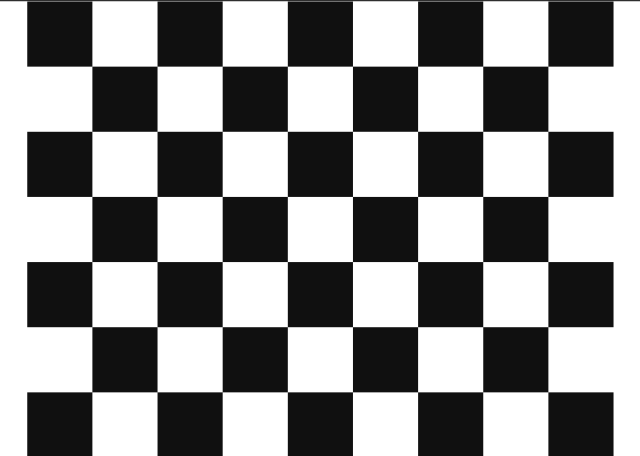
Give the GLSL for this pattern, as a Shadertoy shader.

```glsl
// Draws a black and white checkerboard, nine columns by seven rows, with white
// side margins and a thin dark rule along the top. Coverage of even and odd
// cells is found per axis with triangle waves, then combined.

// Coverage of even cells along each axis; cell zero is centred on the origin.
vec2 evenCellCoverage(vec2 p, float pixel) {
    vec2 edgeDistance = 0.5 - abs(mod(p + 1.0, 2.0) - 1.0);
    return clamp(edgeDistance / pixel + 0.5, 0.0, 1.0);
}

void mainImage(out vec4 fragColor, in vec2 fragCoord) {
    // One unit is one cell; seven cells fill the canvas height.
    float pixel = 7.0 / iResolution.y;
    vec2 p = (fragCoord - 0.5 * iResolution.xy) * pixel - vec2(0.006, -0.023);

    // Cut each parity where its coverage is zero, so outer edges stay smooth.
    vec2 even = evenCellCoverage(p, pixel);
    vec2 odd = 1.0 - even;
    even *= step(vec2(abs(p.x), p.y), vec2(5.0, 3.0));
    odd *= step(vec2(abs(p.x), p.y), vec2(4.0));

    // Dark cells are those whose column and row differ in parity.
    float dark = even.x * odd.y + odd.x * even.y;
    vec3 color = mix(vec3(1.0), vec3(0.063), dark);

    // Thin rule across the top of the canvas.
    float ruleDistance = fragCoord.y - iResolution.y * (1.0 - 1.0 / 364.0);
    color = mix(color, vec3(0.18), clamp(ruleDistance + 0.5, 0.0, 1.0));

    fragColor = vec4(color, 1.0);
}
```
